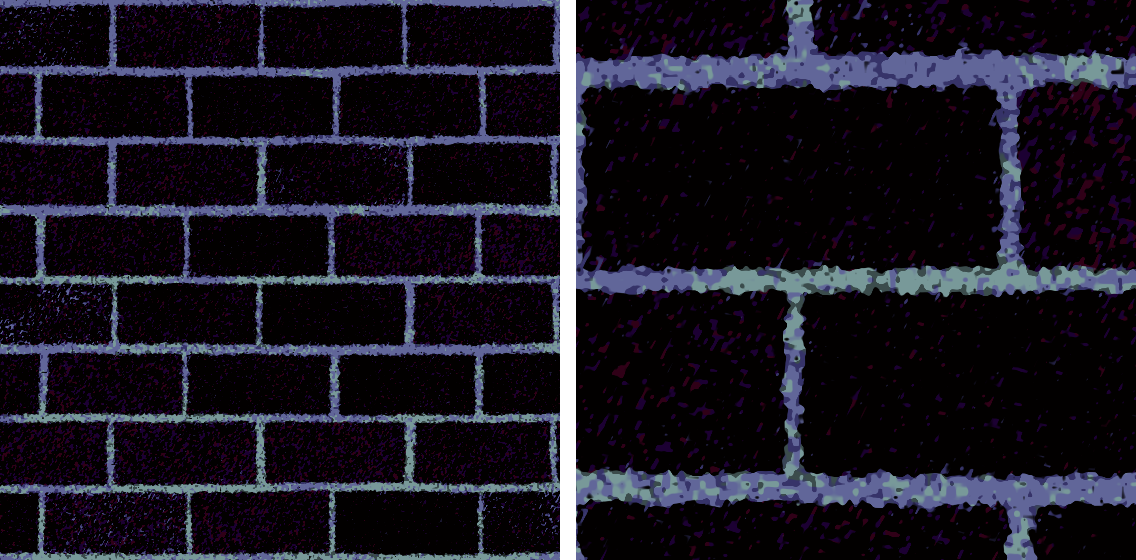
Left: the whole. Right: its middle third, enlarged.
Write a Shadertoy shader that draws this texture.

```glsl
const vec2 PITCH = vec2(0.2617, 0.1242);   // brick plus joint
const vec2 ORIGIN = vec2(0.073, 0.004);    // first joint crossing
const vec3 SOOT = vec3(0.006, 0.0, 0.0);
const vec3 PLUM = vec3(0.11, 0.0, 0.20);
const vec3 MAROON = vec3(0.19, 0.0, 0.09);
const vec3 INDIGO = vec3(0.21, 0.20, 0.41);
const vec3 SLATE = vec3(0.23, 0.30, 0.30);
const vec3 VIOLET = vec3(0.38, 0.40, 0.60);
const vec3 TEAL = vec3(0.47, 0.60, 0.60);

float hash(vec2 p) {
    vec3 q = fract(p.xyx * 0.1031);
    q += dot(q, q.yzx + 33.33);
    return fract((q.x + q.y) * q.z);
}

float noise(vec2 p) {
    vec2 i = floor(p), f = fract(p);
    f = f * f * (3.0 - 2.0 * f);
    float low = mix(hash(i), hash(i + vec2(1, 0)), f.x);
    float high = mix(hash(i + vec2(0, 1)), hash(i + vec2(1, 1)), f.x);
    return mix(low, high, f.y);
}

float above(float value, float level) {
    return smoothstep(level - 0.05, level + 0.05, value);
}

// Position of the vertical joint on the left of a brick
float seamX(vec2 id) {
    float stagger = 0.5 * mod(id.y, 2.0);
    float jitter = (hash(id + 31.0) - 0.5) * 0.012;
    return ORIGIN.x + (id.x + stagger) * PITCH.x + jitter;
}

float seamHalfWidth(vec2 id) {
    return mix(0.004, 0.0085, hash(id + 57.0));
}

float bedHalfWidth(float row) {
    return mix(0.0068, 0.0098, hash(vec2(row, 83.0)));
}

vec2 brickId(vec2 p) {
    float row = floor((p.y - ORIGIN.y) / PITCH.y);
    float stagger = 0.5 * mod(row, 2.0);
    vec2 id = vec2(floor((p.x - ORIGIN.x) / PITCH.x - stagger), row);
    if (p.x < seamX(id)) id.x -= 1.0;
    else if (p.x > seamX(id + vec2(1, 0))) id.x += 1.0;
    return id;
}

// Signed distance to a rounded brick, negative inside
float brickDistance(vec2 p, vec2 id) {
    vec2 next = id + vec2(1, 0);
    float bed = ORIGIN.y + id.y * PITCH.y;
    vec2 low = vec2(seamX(id) + seamHalfWidth(id), bed + bedHalfWidth(id.y));
    vec2 high = vec2(seamX(next) - seamHalfWidth(next),
                     bed + PITCH.y - bedHalfWidth(id.y + 1.0));
    float radius = 0.005;
    vec2 q = abs(p - 0.5 * (low + high)) - 0.5 * (high - low) + radius;
    return length(max(q, 0.0)) + min(max(q.x, q.y), 0.0) - radius;
}

vec3 brickColor(vec2 p, vec2 id, float dist) {
    vec2 slanted = vec2(p.x - 0.5 * p.y, p.y + 0.25 * p.x);
    float grain = noise(slanted * vec2(330.0, 240.0));
    float patches = noise(p * vec2(13.0, 17.0) + id * 7.3);

    // Reddish flecks, denser on some bricks
    float redness = hash(id + 11.0) * 0.28 + patches * 0.16;
    float fleckTone = noise(p * 190.0 + 40.0);
    vec3 fleck = mix(PLUM, MAROON, above(fleckTone, 0.58));
    vec3 color = mix(SOOT, fleck, above(grain, 0.97 - redness));

    // Pale dust on a few bricks and along worn rims
    float dusty = smoothstep(0.7, 1.0, hash(id + 5.0)) * smoothstep(0.25, 0.8, patches);
    float rim = smoothstep(-0.009, 0.0, dist) * 0.14;
    float dust = noise(slanted * vec2(290.0, 210.0) + 91.0);
    float cover = dust + dusty * 0.36 + rim;
    color = mix(color, INDIGO, above(cover, 0.98));
    return mix(color, VIOLET, above(cover, 1.12));
}

vec3 mortarColor(vec2 p, float dist) {
    float tint = 0.5 * (noise(p * 230.0 + 13.0) + noise(p * vec2(11.0, 30.0)));
    float tealness = above(tint, mix(0.44, 0.72, p.y));
    vec3 color = mix(VIOLET, TEAL, tealness);

    // Shaded rims and dirty streaks
    float rim = 1.0 - smoothstep(0.0, 0.005, dist);
    float streak = noise(p * vec2(6.0, 95.0) + 23.0);
    float grime = noise(p * 280.0 + 67.0) + rim * 0.38 + streak * 0.2;
    color = mix(color, mix(INDIGO, SLATE, tealness), above(grime, 0.92));

    // Small dark pits
    return mix(color, SOOT, above(noise(p * 170.0 + 7.0), 0.95));
}

void mainImage(out vec4 fragColor, in vec2 fragCoord) {
    vec2 p = fragCoord / iResolution.y;
    float pixel = 1.0 / iResolution.y;

    // Uneven courses and frayed brick edges
    vec2 bent = p + (vec2(noise(p * 9.0), noise(p * 7.0 + 19.0)) - 0.5) * 0.006;
    vec2 id = brickId(bent);
    float fray = (noise(p * 260.0) - 0.5) * 0.005 + (noise(p * 60.0) - 0.5) * 0.003;
    float dist = brickDistance(bent, id) + fray;

    float mortar = smoothstep(-0.7 * pixel, 0.7 * pixel, dist);
    vec3 color = mix(brickColor(p, id, dist), mortarColor(p, dist), mortar);
    fragColor = vec4(color, 1.0);
}
```
